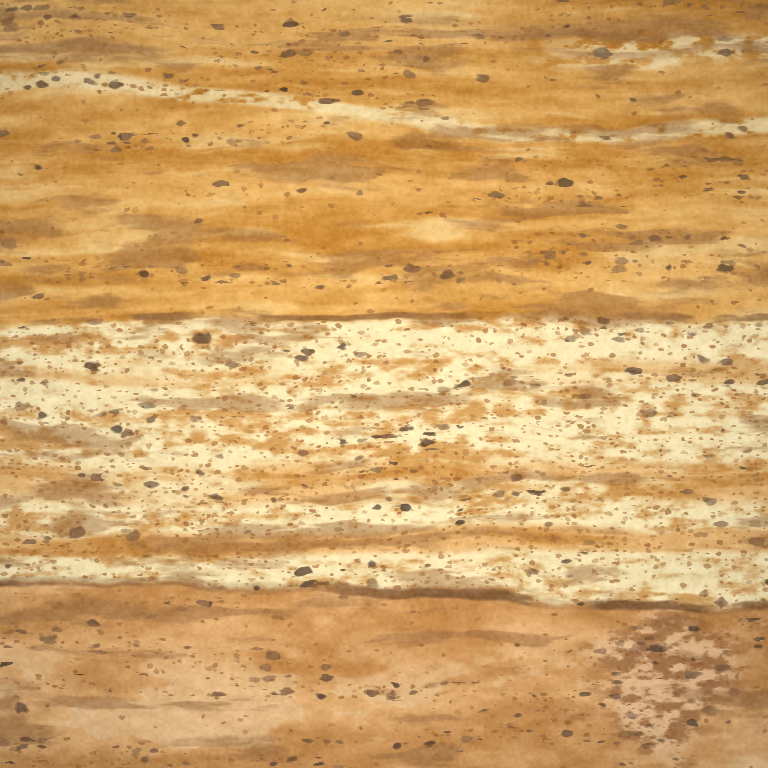
This texture is drawn by a WebGL 1 fragment shader. Its source:

```glsl
precision highp float;
uniform vec2 u_resolution;

float hash(vec2 p) {
  vec3 q = fract(vec3(p.xyx) * 0.1031);
  q += dot(q, q.yzx + 33.33);
  return fract((q.x + q.y) * q.z);
}

float noise(vec2 p) {
  vec2 i = floor(p), f = fract(p);
  f = f * f * (3.0 - 2.0 * f);
  return mix(mix(hash(i), hash(i + vec2(1.0, 0.0)), f.x),
             mix(hash(i + vec2(0.0, 1.0)), hash(i + 1.0), f.x), f.y);
}

float fbm(vec2 p) {
  float sum = 0.0, amp = 0.52;
  for (int i = 0; i < 5; i++) {
    sum += amp * noise(p);
    p = mat2(2.0, 0.12, -0.12, 2.0) * p + 17.3;
    amp *= 0.5;
  }
  return sum;
}

float band(float y, float center, float halfWidth) {
  return 1.0 - smoothstep(halfWidth * 0.4, halfWidth, abs(y - center));
}

// Scattered flattened holes; density is the chance that a cell holds one
float pits(vec2 p, vec2 cells, float density) {
  vec2 g = p * cells, id = floor(g);
  float hit = 0.0;
  for (int j = -1; j <= 1; j++) {
    for (int i = -1; i <= 1; i++) {
      vec2 c = id + vec2(float(i), float(j));
      vec2 d = g - c - 0.2 - 0.6 * vec2(hash(c + 3.1), hash(c + 8.7));
      float radius = mix(0.14, 0.48, pow(hash(c + 21.0), 2.0));
      float edge = length(d) + 0.35 * (noise(g * 3.0) - 0.5);
      float hole = 1.0 - smoothstep(radius - 0.1, radius + 0.1, edge);
      hit = max(hit, hole * step(hash(c + 41.0), density) * (0.45 + 0.55 * hash(c + 5.0)));
    }
  }
  return hit;
}

void main() {
  vec2 uv = gl_FragCoord.xy / u_resolution;
  float slow = fbm(uv * vec2(3.0, 6.0) + 4.0) - 0.5;
  float ragged = fbm(uv * vec2(14.0, 26.0) + 9.0) - 0.5;
  vec2 p = uv + vec2(0.0, 0.035 * slow + 0.014 * ragged);

  // Layered noise, from broad strata to fine grain
  float strata = fbm(p * vec2(2.2, 24.0));
  float streaks = fbm(p * vec2(7.0, 75.0) + 31.0);
  float clouds = fbm(p * vec2(7.0, 17.0) + 57.0);
  float mottle = fbm(uv * vec2(50.0, 100.0) + 70.0);
  float grain = noise(uv * 250.0) - 0.5;

  // Ochre upper bed
  vec3 cream = vec3(0.99, 0.91, 0.70);
  vec3 brown = vec3(0.50, 0.35, 0.22);
  float tone = 0.45 * strata + 0.3 * streaks + 0.25 * clouds;
  vec3 ochre = mix(vec3(0.79, 0.53, 0.21), vec3(0.94, 0.72, 0.40), smoothstep(0.35, 0.64, tone));
  ochre = mix(ochre, vec3(0.96, 0.81, 0.54), 0.7 * smoothstep(0.52, 0.72, 0.5 * clouds + 0.5 * streaks));
  float veinY = 0.862 + 0.035 * cos(uv.x * 4.2);
  float vein = band(p.y, veinY, 0.014) * smoothstep(0.3, 0.55, mottle + 0.1);
  vein = max(vein, band(p.y, 0.935, 0.026) * smoothstep(0.64, 0.82, uv.x) * smoothstep(0.38, 0.56, mottle));
  ochre = mix(ochre, cream, 0.75 * vein);
  ochre = mix(ochre, vec3(0.66, 0.46, 0.27), 0.6 * band(p.y, 0.955, 0.035) * smoothstep(0.42, 0.62, streaks));

  // Porous cream middle bed with tan seams
  float porous = 0.35 * streaks + 0.4 * mottle + 0.25 * strata;
  vec3 pale = mix(vec3(0.87, 0.66, 0.39), cream, smoothstep(0.36, 0.53, porous));
  float seam = 0.85 * band(p.y, 0.372 + 0.02 * slow, 0.036) * smoothstep(0.3, 0.55, clouds + 0.06);
  seam = max(seam, 0.9 * band(p.y, 0.293, 0.021));
  seam = max(seam, 0.6 * band(p.y, 0.52, 0.022) * smoothstep(0.45, 0.6, strata));
  pale = mix(pale, mix(vec3(0.80, 0.55, 0.26), vec3(0.92, 0.70, 0.42), smoothstep(0.35, 0.65, streaks)), seam);

  // Smooth rosy lower bed with pale blotches
  vec3 rosy = mix(vec3(0.80, 0.56, 0.31), vec3(0.93, 0.71, 0.46), smoothstep(0.34, 0.62, 0.6 * clouds + 0.4 * strata));
  float blotch = smoothstep(0.51, 0.57, clouds + 0.1 * ragged) * (1.0 - smoothstep(0.08, 0.2, p.y));
  rosy = mix(rosy, vec3(0.96, 0.80, 0.59), 0.65 * blotch);
  float rubble = 1.0 - smoothstep(0.4, 1.1, length((uv - vec2(0.88, 0.11)) / vec2(0.13, 0.11)) + ragged);
  rosy = mix(rosy, mix(vec3(0.67, 0.47, 0.32), vec3(0.96, 0.80, 0.62), smoothstep(0.38, 0.58, mottle)), 0.7 * rubble);

  // Stack the beds
  float floorY = 0.243 - 0.032 * smoothstep(0.2, 0.9, uv.x);
  float isUpper = smoothstep(0.578, 0.589, p.y);
  float isLower = 1.0 - smoothstep(floorY - 0.004, floorY + 0.004, p.y);
  float isMiddle = (1.0 - isUpper) * (1.0 - isLower);
  vec3 color = mix(mix(pale, ochre, isUpper), rosy, isLower);

  // Dark broken contact lines
  float gaps = smoothstep(0.36, 0.58, fbm(uv * vec2(10.0, 30.0) + 12.0));
  float contact = band(p.y, floorY, 0.009) * (0.25 + 0.65 * gaps);
  contact = max(contact, 0.65 * band(p.y, 0.588, 0.006) * gaps);
  color = mix(color, brown, contact);

  // Holes gathered in rows and clusters
  float rows = smoothstep(0.52, 0.7, fbm(p * vec2(4.0, 28.0) + 83.0));
  float fine = pits(p, vec2(105.0, 170.0), 0.05 + 0.30 * isMiddle + 0.25 * rows + 0.2 * rubble);
  float broad = pits(p + 5.0, vec2(44.0, 85.0), 0.02 + 0.06 * isMiddle + 0.35 * rows + 0.25 * rubble);
  color = mix(color, vec3(0.64, 0.42, 0.23), 0.75 * fine);
  color = mix(color, mix(vec3(0.29, 0.23, 0.19), vec3(0.55, 0.40, 0.28), hash(floor(p * 44.0))), 0.85 * broad);

  // Brown stains, mineral grain and darker slab edges
  float stain = smoothstep(0.57, 0.72, fbm(p * vec2(9.0, 48.0) + 120.0));
  color = mix(color, vec3(0.62, 0.43, 0.26), 0.5 * stain);
  color += 0.055 * grain + 0.12 * (mottle - 0.5);
  vec2 fromCenter = uv - 0.5;
  float shade = dot(fromCenter, fromCenter);
  color *= 1.03 - 0.38 * shade;
  color = mix(color, vec3(dot(color, vec3(0.33))), 0.22 * shade);
  gl_FragColor = vec4(clamp(color, 0.0, 1.0), 1.0);
}
```
